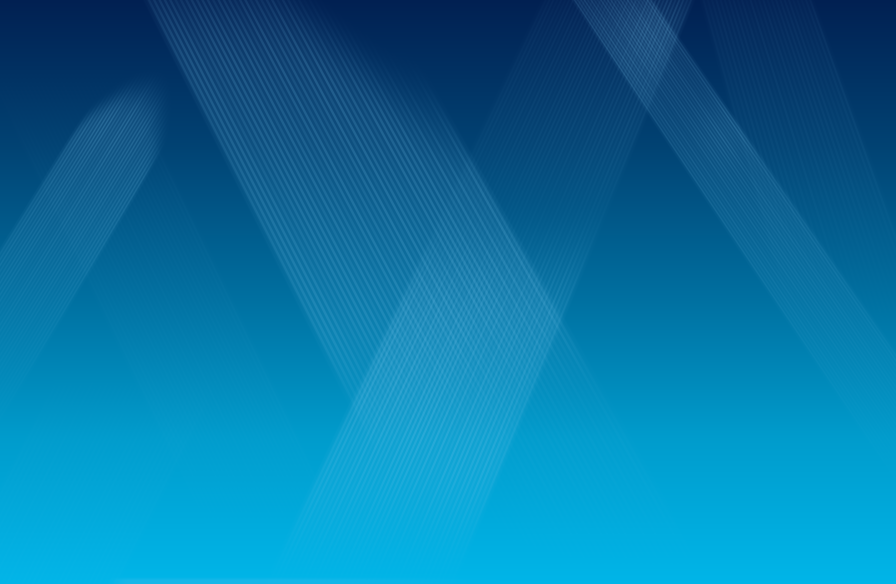
A Shadertoy shader for this background:

```glsl
// Translucent ribbons of fine slanted lines over a deep-to-bright blue gradient.
// Each ribbon is the strip between two straight edges, filled with hashed
// lines whose coverage is filtered by the pixel footprint.

const float ASPECT = 1.533;
const vec3 RIBBON_LIGHT = vec3(0.45, 0.76, 0.92);
const vec3 SKY[5] = vec3[5](
    vec3(0.005, 0.125, 0.320), vec3(0.005, 0.260, 0.450),
    vec3(0.000, 0.430, 0.620), vec3(0.000, 0.610, 0.800),
    vec3(0.000, 0.710, 0.910));

// Ribbon edges: left and right x at the top, then left and right x at the bottom
const vec4 SHORT_EDGES  = vec4(0.268, 0.430, -0.356, -0.166);
const vec4 WIDE_EDGES   = vec4(0.250, 0.654, 0.757, 1.216);
const vec4 RISING_EDGES = vec4(0.930, 1.186, 0.455, 0.776);
const vec4 RIGHT_EDGES  = vec4(0.980, 1.116, 1.650, 1.806);
const vec4 CORNER_EDGES = vec4(1.200, 1.390, 1.480, 1.750);
const vec4 VEIL_EDGES   = vec4(-0.080, 0.150, 0.400, 0.630);
const vec4 LOW_EDGES    = vec4(0.420, 0.700, -0.080, 0.200);

const float LINE_FILL = 0.48;     // lit share of each line period
const float BODY = 0.45;          // haze between the lines
const float EDGE_SOFTNESS = 0.012;

float hash(float n) {
    return fract(sin(n * 127.1) * 43758.5453);
}

vec3 skyColor(float depth) {
    float s = clamp(depth, 0.0, 0.9999) * 4.0;
    int i = int(s);
    return mix(SKY[i], SKY[i + 1], s - float(i));
}

// Position across a ribbon: 0 at its left edge, 1 at its right edge
float across(vec2 p, vec4 edges) {
    vec2 sides = mix(edges.xy, edges.zw, p.y);
    return (p.x - sides.x) / (sides.y - sides.x);
}

// Line pattern inside a ribbon, fading to its mean when too fine to resolve
float lines(float u, float count, float seed) {
    float s = u * count;
    float w = max(fwidth(s), 1e-4);
    float d = abs(fract(s) - 0.5);
    float lit = 1.0 - smoothstep(-0.5 * w, 0.5 * w, d - 0.5 * LINE_FILL);
    lit = mix(lit, LINE_FILL, smoothstep(0.5, 1.2, w));
    float strength = 0.65 + 0.7 * hash(floor(s) + seed);
    float soft = EDGE_SOFTNESS + fwidth(u);
    float inside = smoothstep(-soft, soft, u) * (1.0 - smoothstep(1.0 - soft, 1.0 + soft, u));
    return inside * mix(lit * strength, 1.0, BODY);
}

// Smooth rise from a to b followed by a fall from c to d
float span(float x, float a, float b, float c, float d) {
    return smoothstep(a, b, x) * (1.0 - smoothstep(c, d, x));
}

float glow(vec2 p, vec2 center, vec2 radius) {
    vec2 q = (p - center) / radius;
    return exp(-dot(q, q));
}

void mainImage(out vec4 fragColor, in vec2 fragCoord) {
    // p.y is the depth below the top edge
    vec2 uv = fragCoord / iResolution.xy;
    vec2 p = vec2(uv.x * ASPECT, 1.0 - uv.y);
    vec3 color = skyColor(p.y);

    // Faint veils
    float veil = 0.03 * lines(across(p, VEIL_EDGES), 30.0, 5.0) * span(p.y, 0.1, 0.4, 0.65, 0.95);
    veil += 0.06 * lines(across(p, CORNER_EDGES), 26.0, 9.0) * span(p.y, -0.1, 0.05, 0.2, 0.6);
    veil += 0.03 * lines(across(p, LOW_EDGES), 32.0, 13.0) * span(p.y, 0.6, 0.85, 1.0, 1.2);
    color = mix(color, RIBBON_LIGHT, veil);

    // Short ribbon at the left, with a rounded cap
    float u = across(p, SHORT_EDGES);
    float cap = 0.13 + 0.34 * (u - 0.4) * (u - 0.4);
    float level = 0.21 * span(p.y, cap - 0.015, cap + 0.07, 0.25, 0.8);
    level += 0.09 * glow(p, vec2(0.18, 0.21), vec2(0.08, 0.07)) * smoothstep(cap, cap + 0.05, p.y);
    color = mix(color, RIBBON_LIGHT, level * lines(u, 28.0, 21.0));

    // Wide ribbon descending to the right
    u = across(p, WIDE_EDGES);
    float end = mix(0.70, 0.58, clamp(u, 0.0, 1.0));
    float head = 0.24 * smoothstep(0.45, 1.0, u);
    level = 0.24 * span(p.y, head - 0.15, head + 0.12, end - 0.16, end + 0.12);
    level += 0.045 * span(p.y, 0.4, 0.6, 0.75, 1.0) * smoothstep(0.2, 0.6, u);
    color = mix(color, RIBBON_LIGHT, level * lines(u, 44.0, 37.0));

    // Rising ribbon through the middle
    u = across(p, RISING_EDGES);
    level = 0.21 * span(p.y, 0.34, 0.56, 0.78, 1.03);
    level += 0.10 * span(p.y, -0.1, 0.05, 0.2, 0.5) * (0.5 + 0.5 * u);
    level += 0.08 * glow(p, vec2(0.68, 0.66), vec2(0.14, 0.12));
    level += 0.06 * glow(p, vec2(0.78, 0.78), vec2(0.10, 0.10));
    level += 0.12 * glow(p, vec2(1.13, 0.04), vec2(0.06, 0.07));
    color = mix(color, RIBBON_LIGHT, level * lines(u, 38.0, 53.0));

    // Narrow ribbon descending at the right
    u = across(p, RIGHT_EDGES);
    level = 0.17 * span(p.y, -0.2, 0.05, 0.25, 0.9);
    level += 0.09 * glow(p, vec2(1.09, 0.08), vec2(0.06, 0.07));
    level += 0.10 * glow(p, vec2(1.25, 0.22), vec2(0.05, 0.06));
    color = mix(color, RIBBON_LIGHT, level * lines(u, 24.0, 71.0));

    // Pale sliver along the bottom
    float sliver = smoothstep(0.987, 0.995, p.y) * span(p.x, 0.18, 0.22, 0.4, 0.9);
    color = mix(color, RIBBON_LIGHT, 0.2 * sliver);

    fragColor = vec4(color, 1.0);
}
```
